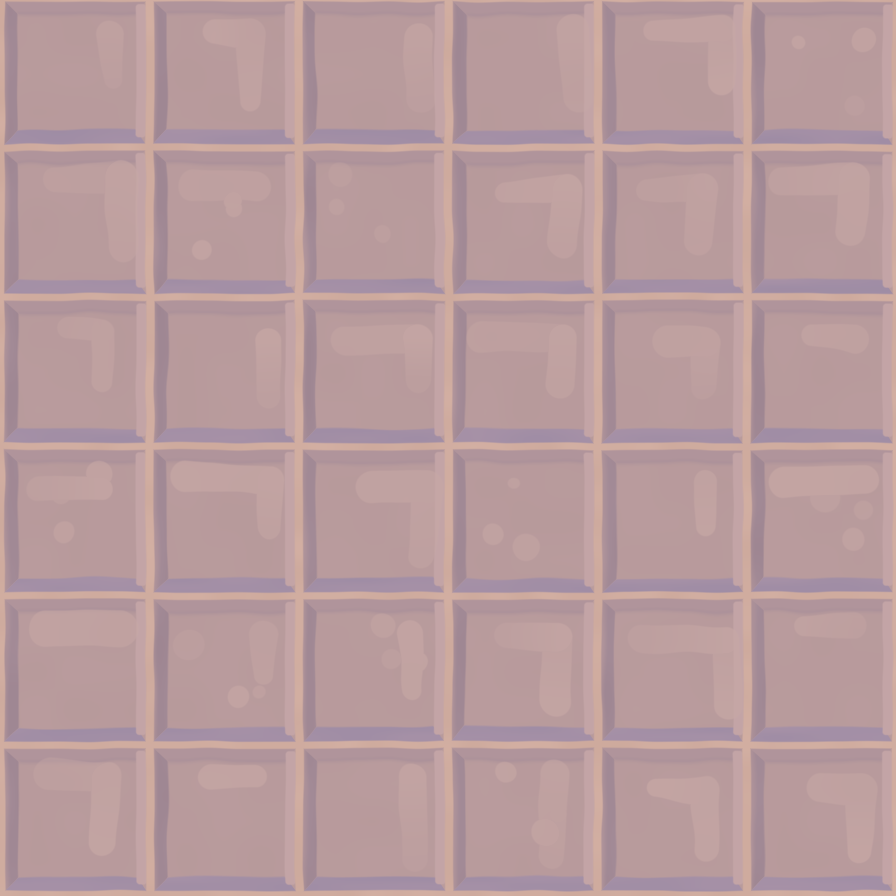
Write a three.js fragment shader that draws this texture.

```glsl
varying vec2 vUv;

const float TILES = 6.0;
const float SOFT = 0.007;         // edge softness, in tile units
const float BEVEL_SOFT = 0.09;    // edge softness, in bevel widths
const float WOBBLE = 0.012;
const vec2 GROUT_LOW = vec2(0.032, 0.036);   // left, bottom
const vec2 GROUT_HIGH = vec2(0.024, 0.012);  // right, top
const vec2 BEVEL_LOW = vec2(0.088, 0.092);
const vec2 BEVEL_HIGH = vec2(0.062, 0.082);
const vec3 FACE = vec3(0.722, 0.606, 0.612);
const vec3 GROUT = vec3(0.815, 0.675, 0.625);
const vec3 LEFT_SHADE = vec3(0.640, 0.545, 0.592);
const vec3 BOTTOM_SHADE = vec3(0.635, 0.558, 0.648);
const vec3 TOP_SHADE = vec3(0.692, 0.582, 0.607);
const vec3 RIGHT_LIGHT = vec3(0.765, 0.645, 0.652);
const vec3 GLOSS = vec3(0.778, 0.656, 0.645);

float hash(vec2 p) {
  return fract(sin(dot(p, vec2(127.1, 311.7))) * 43758.5);
}

float noise(vec2 p) {
  vec2 i = floor(p), f = fract(p);
  f = f * f * (3.0 - 2.0 * f);
  return mix(mix(hash(i), hash(i + vec2(1.0, 0.0)), f.x),
             mix(hash(i + vec2(0.0, 1.0)), hash(i + 1.0), f.x), f.y);
}

float pick(vec2 id, float seed, float low, float high) {
  return mix(low, high, hash(id + seed * vec2(7.3, 3.9)));
}

// Covers one bevel up to its inner edge and its two mitred corners
float bevel(float depth, float sideA, float sideB) {
  float inner = 1.0 - smoothstep(1.0 - BEVEL_SOFT, 1.0 + BEVEL_SOFT, depth);
  return inner * smoothstep(-BEVEL_SOFT, BEVEL_SOFT, min(sideA, sideB) - depth);
}

// Tapered brush stroke whose opacity runs from one end to the other
float stroke(vec2 p, vec2 a, vec2 b, vec2 radii, vec2 opacity) {
  vec2 ab = b - a;
  float t = clamp(dot(p - a, ab) / dot(ab, ab), 0.0, 1.0);
  float d = length(p - a - ab * t) - mix(radii.x, radii.y, t);
  return (1.0 - smoothstep(-SOFT, SOFT, d)) * mix(opacity.x, opacity.y, t);
}

// Glossy reflections: a bar along the top, a bar down the right, loose dots
float gloss(vec2 p, vec2 id) {
  float kind = hash(id + 4.7);
  vec2 corner = vec2(pick(id, 1.0, 0.66, 0.86), pick(id, 2.0, 0.70, 0.82));
  float radius = pick(id, 3.0, 0.075, 0.115);
  float mark = 0.0;
  if (kind < 0.58) {
    vec2 end = vec2(pick(id, 4.0, 0.22, 0.50), corner.y + pick(id, 5.0, -0.02, 0.03));
    vec2 fade = vec2(pick(id, 6.0, 0.35, 0.9), pick(id, 7.0, 0.35, 0.9));
    mark = stroke(p, corner, end, vec2(radius, radius * pick(id, 8.0, 0.6, 1.1)), fade);
  }
  if (kind > 0.24 && kind < 0.80) {
    vec2 end = vec2(corner.x + pick(id, 9.0, -0.03, 0.04), pick(id, 10.0, 0.22, 0.48));
    vec2 fade = vec2(pick(id, 11.0, 0.4, 0.9), pick(id, 12.0, 0.3, 0.9));
    mark = max(mark, stroke(p, corner, end, vec2(radius, radius * pick(id, 13.0, 0.6, 1.1)), fade));
  }
  if (kind < 0.12 || kind > 0.72) {
    for (int i = 0; i < 3; i++) {
      float seed = 20.0 + 5.0 * float(i);
      vec2 center = vec2(pick(id, seed, 0.25, 0.85), pick(id, seed + 1.0, 0.28, 0.85));
      float size = pick(id, seed + 2.0, 0.035, 0.105);
      float dotMask = 1.0 - smoothstep(-SOFT, SOFT, length(p - center) - size);
      mark = max(mark, dotMask * pick(id, seed + 3.0, 0.3, 0.8));
    }
  }
  return mark;
}

void main() {
  vec2 grid = vUv * TILES;
  vec2 id = floor(grid);
  vec2 p = fract(grid);

  // Hand-painted waver of every edge
  vec2 waver = vec2(noise(grid * vec2(3.0, 5.0)), noise(grid * vec2(5.0, 3.0) + 31.0)) - 0.5;
  vec2 q = p + waver * WOBBLE;
  vec2 low = (q - GROUT_LOW) / (BEVEL_LOW + waver.yx * 0.025);
  vec2 high = (1.0 - q - GROUT_HIGH) / (BEVEL_HIGH + waver * 0.02);

  // Face with faint mottling
  vec3 color = FACE + 0.008 * (noise(grid * 4.0 + 9.0) - 0.5);

  // Top bevel with a darker inner lip
  float lip = exp(-pow((high.y - 1.0) * 5.0, 2.0));
  lip *= smoothstep(0.7, 1.2, low.x) * smoothstep(0.5, 1.0, high.x);
  color = mix(color, TOP_SHADE, bevel(high.y, low.x, high.x));
  color = mix(color, LEFT_SHADE, lip * 0.35);

  // Left bevel, deeper towards the face
  float streak = noise(grid * vec2(14.0, 3.0));
  vec3 leftColor = mix(TOP_SHADE, LEFT_SHADE, smoothstep(0.05, 0.6, low.x + 0.3 * streak));
  color = mix(color, leftColor - 0.02 * streak, bevel(low.x, low.y, high.y));

  // Bottom bevel, violet with long streaks
  float sweep = noise(grid * vec2(2.5, 16.0) + 17.0);
  vec3 bottomColor = BOTTOM_SHADE + vec3(0.03, 0.018, 0.008) * (sweep - 0.45);
  color = mix(color, bottomColor, bevel(low.y, low.x, high.x));

  // Right bevel, a light strip with rounded ends
  vec2 strip = abs(q - vec2(0.945, 0.525)) - vec2(0.012, 0.425);
  float stripDistance = length(max(strip, 0.0)) + min(max(strip.x, strip.y), 0.0) - 0.022;
  color = mix(color, RIGHT_LIGHT, 1.0 - smoothstep(-SOFT, SOFT, stripDistance));

  // Reflections, then grout over everything
  color = mix(color, GLOSS, gloss(p + waver * 0.025, id) * 0.85);
  vec2 inset = min(q - GROUT_LOW, 1.0 - q - GROUT_HIGH);
  float tile = smoothstep(-SOFT, SOFT, min(inset.x, inset.y));
  vec3 groutColor = GROUT + 0.02 * (noise(grid * 6.0 + 53.0) - 0.5);
  gl_FragColor = vec4(mix(groutColor, color, tile), 1.0);
}
```
